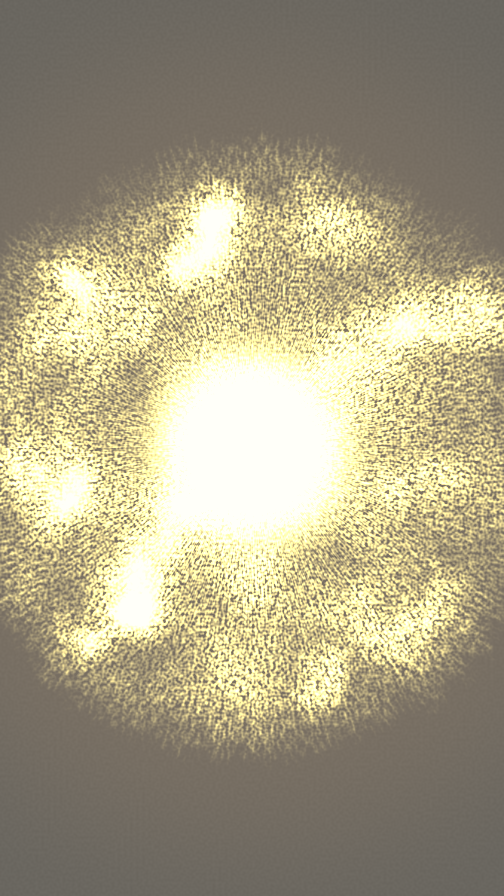
Write a WebGL 1 fragment shader that draws this background.

```glsl
precision highp float;

uniform vec2 u_resolution;

#define CLOUD_RADIUS 0.615
#define CORE_RADIUS 0.178
#define CORE_POWER 5.0
#define HALO_RADIUS 0.30
#define HALO_POWER 0.85
#define DUST_POWER 0.62
#define LOBE_POWER 2.7
#define GRAIN_SCALE 165.0
#define GRAIN_POWER 2.1
#define FIBER_POWER 1.5
#define GLOW_TINT vec3(0.36, 0.33, 0.155)

vec2 gradientAt(vec2 cell) {
  float angle = 6.2832 * fract(sin(dot(cell, vec2(127.1, 311.7))) * 43758.5);
  return vec2(cos(angle), sin(angle));
}

float gradientNoise(vec2 p) {
  vec2 i = floor(p);
  vec2 f = p - i;
  vec2 u = f * f * f * (f * (f * 6.0 - 15.0) + 10.0);
  vec2 e = vec2(0.0, 1.0);
  float low = mix(dot(gradientAt(i), f),
                  dot(gradientAt(i + e.yx), f - e.yx), u.x);
  float high = mix(dot(gradientAt(i + e.xy), f - e.xy),
                   dot(gradientAt(i + e.yy), f - e.yy), u.x);
  return mix(low, high, u.y);
}

float fbm(vec2 p) {
  float sum = 0.0;
  float amplitude = 1.0;
  for (int i = 0; i < 4; i++) {
    sum += amplitude * gradientNoise(p);
    p = mat2(1.6, 1.2, -1.2, 1.6) * p + 7.3;
    amplitude *= 0.5;
  }
  return sum;
}

// Soft streak of light from a to b
float lobe(vec2 p, vec2 a, vec2 b, float width) {
  vec2 axis = b - a;
  float t = clamp(dot(p - a, axis) / dot(axis, axis), 0.0, 1.0);
  float d = length(p - a - axis * t) / width;
  return exp(-d * d);
}

// Bright clumps thrown out of the core
float burstLobes(vec2 p) {
  float upper = lobe(p, vec2(-0.13, 0.36), vec2(-0.05, 0.47), 0.046)
    + 0.50 * lobe(p, vec2(0.085, 0.44), vec2(0.18, 0.45), 0.048)
    + 0.80 * lobe(p, vec2(-0.37, 0.34), vec2(-0.34, 0.31), 0.035)
    + 0.65 * lobe(p, vec2(-0.41, 0.23), vec2(-0.23, 0.25), 0.052)
    + 0.55 * lobe(p, vec2(0.17, 0.17), vec2(0.27, 0.21), 0.060)
    + 0.65 * lobe(p, vec2(0.31, 0.24), vec2(0.47, 0.28), 0.050);
  float lower = lobe(p, vec2(-0.45, -0.05), vec2(-0.37, -0.10), 0.058)
    + 0.90 * lobe(p, vec2(-0.16, -0.13), vec2(-0.24, -0.29), 0.062)
    + 0.95 * lobe(p, vec2(-0.32, -0.38), vec2(-0.23, -0.32), 0.034)
    + 0.60 * lobe(p, vec2(0.28, -0.07), vec2(0.36, -0.06), 0.042)
    + 0.50 * lobe(p, vec2(0.20, -0.33), vec2(0.27, -0.39), 0.048)
    + 0.50 * lobe(p, vec2(0.13, -0.51), vec2(0.16, -0.43), 0.030)
    + 0.50 * lobe(p, vec2(0.32, -0.34), vec2(0.38, -0.28), 0.038)
    + 0.35 * lobe(p, vec2(-0.01, -0.25), vec2(0.01, -0.52), 0.070);
  return upper + lower;
}

void main() {
  vec2 p = (gl_FragCoord.xy - 0.5 * u_resolution) / u_resolution.x;
  float r = length(p);
  vec2 dir = p / max(r, 0.001);

  // Fine grain and radial fibers
  float grain = gradientNoise(p * GRAIN_SCALE);
  float fiber = gradientNoise(vec2(atan(p.y, p.x) * 75.0, r * 48.0));
  float speckle = max(0.0, 1.0 + GRAIN_POWER * grain + FIBER_POWER * fiber);

  // Ragged rim of the cloud
  float rim = CLOUD_RADIUS + 0.035 * gradientNoise(dir * 3.0 + 4.0)
    + 0.028 * gradientNoise(dir * 13.0) + 0.035 * fiber;
  float inside = 1.0 - smoothstep(rim - 0.13, rim + 0.015, r);

  // Dust, clumps and halo
  vec2 warp = vec2(fbm(p * 9.0 + 2.7), fbm(p * 9.0 + 18.4));
  float cloud = max(0.25, 1.0 + 1.1 * fbm(p * 7.0 + 5.0));
  float density = DUST_POWER * cloud
    + LOBE_POWER * burstLobes(p + 0.035 * warp) * mix(1.0, cloud, 0.45)
    + HALO_POWER * exp(-r * r / (HALO_RADIUS * HALO_RADIUS));
  density *= inside * mix(speckle, 1.0, smoothstep(1.5, 4.5, density));

  // Solid core with a soft edge
  density += CORE_POWER * exp(-pow(r / CORE_RADIUS, 4.0));

  // Warm grey backdrop, darker toward the corners
  vec3 color = mix(vec3(0.475, 0.438, 0.390), vec3(0.415, 0.402, 0.375),
                   smoothstep(0.55, 1.0, r));
  color += 0.018 * grain + density * GLOW_TINT;
  gl_FragColor = vec4(min(color, vec3(1.0, 1.0, 0.975)), 1.0);
}
```
